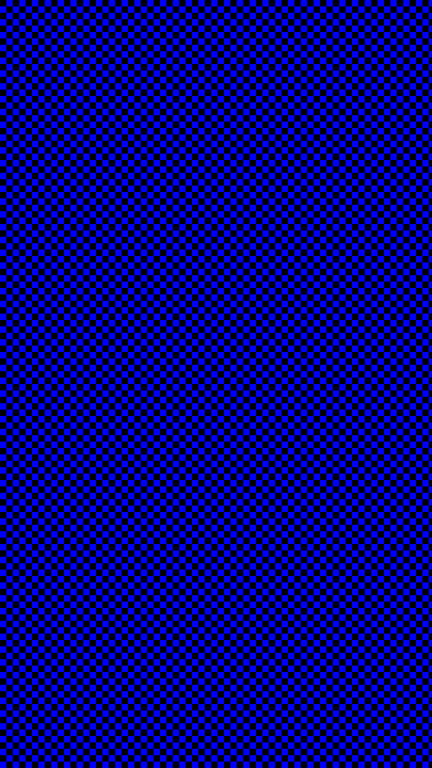
Give the GLSL for this pattern, as a Shadertoy shader.

```glsl
// Fine blue and black checkerboard, 120 square cells down the canvas height

// Triangle wave: its slope is +1 on even cells and -1 on odd cells
vec2 triangleWave(vec2 p) {
    return 1.0 - abs(mod(p, 2.0) - 1.0);
}

// Checker averaged over a square footprint: 1 on even cells, 0 on odd
float filteredChecker(vec2 p, float footprint) {
    vec2 stripes = (triangleWave(p + 0.5 * footprint)
                  - triangleWave(p - 0.5 * footprint)) / footprint;
    return 0.5 + 0.5 * stripes.x * stripes.y;
}

void mainImage(out vec4 fragColor, in vec2 fragCoord) {
    // Cell units, anchored at the lower left corner
    float cellsPerPixel = 120.0 / iResolution.y;
    float checker = filteredChecker(fragCoord * cellsPerPixel, cellsPerPixel);

    vec3 color = mix(vec3(0.0), vec3(0.0, 0.0, 1.0), checker);
    fragColor = vec4(color, 1.0);
}
```
